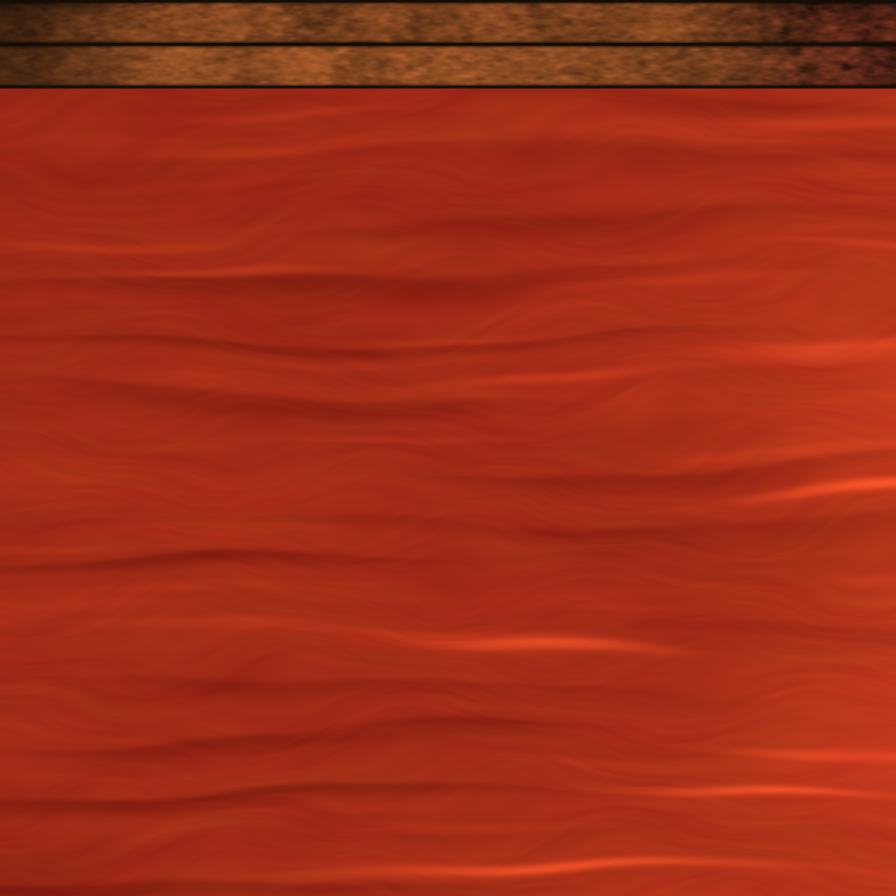
This texture is drawn by a Shadertoy shader. Its source:

```glsl
vec3 hash3(vec2 p) {
    vec3 q = vec3(dot(p, vec2(127.1, 311.7)), dot(p, vec2(269.5, 183.3)), dot(p, vec2(419.2, 371.9)));
    return fract(sin(q) * 43758.55);
}

// Cellular noise: soft light and dark spots scattered one per cell, about -1 to 1
float grains(vec2 p) {
    vec2 cell = floor(p);
    float sum = 0.0;
    for (int j = -1; j <= 1; j++)
    for (int i = -1; i <= 1; i++) {
        vec2 id = cell + vec2(i, j);
        vec3 h = hash3(id);
        vec2 d = p - id - h.xy;
        float w = max(0.0, 1.0 - dot(d, d));
        sum += (2.0 * h.z - 1.0) * w * w;
    }
    return sum;
}

// Gentle waves that bend the horizontal grain
vec2 flow(vec2 p) {
    p.y += 0.011 * sin(5.0 * p.x + 8.0 * p.y + 1.0)
         + 0.005 * sin(11.0 * p.x - 19.0 * p.y + 2.3)
         + 0.002 * sin(23.0 * p.x + 31.0 * p.y);
    return p;
}

// Long tapered shadows, crisp above and fading below
float darkStreaks(vec2 p) {
    float shade = 0.0;
    for (int i = 0; i < 14; i++) {
        vec3 h = hash3(vec2(i, 3.7));
        vec3 k = hash3(vec2(i, 9.2));
        float along = p.x - h.x;
        float reach = along / mix(0.22, 0.5, h.y);
        float taper = max(0.0, 1.0 - reach * reach);
        float level = (float(i) + 0.2 + 0.6 * h.z) * 0.065;
        float d = p.y - level - (k.x - 0.5) * 0.08 * along;
        float width = 0.003 + mix(0.007, 0.022, k.y) * taper;
        d /= d > 0.0 ? 0.4 * width : width;
        shade += mix(0.45, 1.0, k.z) * taper * exp(-d * d);
    }
    return min(shade, 1.3);
}

vec3 redWood(vec2 p) {
    vec2 q = flow(p);
    vec2 feather = q + vec2(0.0, 0.018 * sin(13.0 * p.x + 24.0 * p.y)
                               + 0.007 * sin(29.0 * p.x - 41.0 * p.y));

    // Light falls from the right, strongest at two heights
    float glow = smoothstep(0.72, 1.05, p.x)
               * (exp(-pow((p.y - 0.57) / 0.13, 2.0)) + exp(-pow((p.y - 0.17) / 0.22, 2.0)));
    float tone = 0.49 + 0.24 * (p.x - 0.5) + 0.25 * glow;

    // Grain from broad bands to fine fibres
    tone += 0.10 * grains(q * vec2(2.2, 15.0));
    tone += 0.06 * grains(q * vec2(4.0, 44.0) + 7.0);
    tone += 0.055 * grains(feather * vec2(14.0, 130.0) + 21.0);
    tone += 0.035 * grains(feather * vec2(34.0, 260.0) + 43.0);

    // Bright threads
    float thread = max(0.0, grains(q * vec2(3.5, 75.0) + 60.0));
    tone += (0.10 + 0.22 * p.x) * thread * thread;
    tone -= 0.40 * darkStreaks(q);

    vec3 color = mix(vec3(0.50, 0.105, 0.058), vec3(0.80, 0.245, 0.12), tone);
    color.g += 0.012 * grains(feather * vec2(9.0, 60.0) + 80.0);
    return color;
}

vec3 brownPlanks(vec2 p, float pixel) {
    float plank = step(0.9505, p.y);
    vec2 q = p + vec2(0.37 * plank, 0.0);
    float tone = 0.15 * grains(q * vec2(22.0, 12.0))
               + 0.13 * grains(q * vec2(70.0, 160.0) + 11.0)
               + 0.12 * grains(q * vec2(130.0, 330.0) + 31.0);
    vec3 color = vec3(0.53, 0.285, 0.13) * (1.0 + tone - 0.08 * plank);

    // Darkened ends, reddish on the right
    color = mix(color, vec3(0.31, 0.13, 0.08) * (1.0 + 2.0 * tone), smoothstep(0.74, 0.98, p.x));
    color *= mix(0.5, 1.0, smoothstep(-0.02, 0.2, p.x));
    color *= 1.0 - 0.4 * smoothstep(0.97, 1.0, p.y) * smoothstep(0.25, 0.5, abs(p.x - 0.5));

    // Seams
    float seam = min(abs(p.y - 0.9505), min(abs(p.y - 0.9025), abs(p.y - 0.999)));
    color *= mix(0.45, 1.0, smoothstep(0.0, 0.006, seam));
    return mix(vec3(0.08, 0.05, 0.025), color, smoothstep(0.001, 0.001 + 1.5 * pixel, seam));
}

void mainImage(out vec4 fragColor, in vec2 fragCoord) {
    vec2 uv = fragCoord / iResolution.xy;
    float pixel = 1.0 / iResolution.y;
    float board = smoothstep(-0.5 * pixel, 0.5 * pixel, uv.y - 0.9012);
    vec3 color = mix(redWood(uv), brownPlanks(uv, pixel), board);
    fragColor = vec4(clamp(color, 0.0, 1.0), 1.0);
}
```
